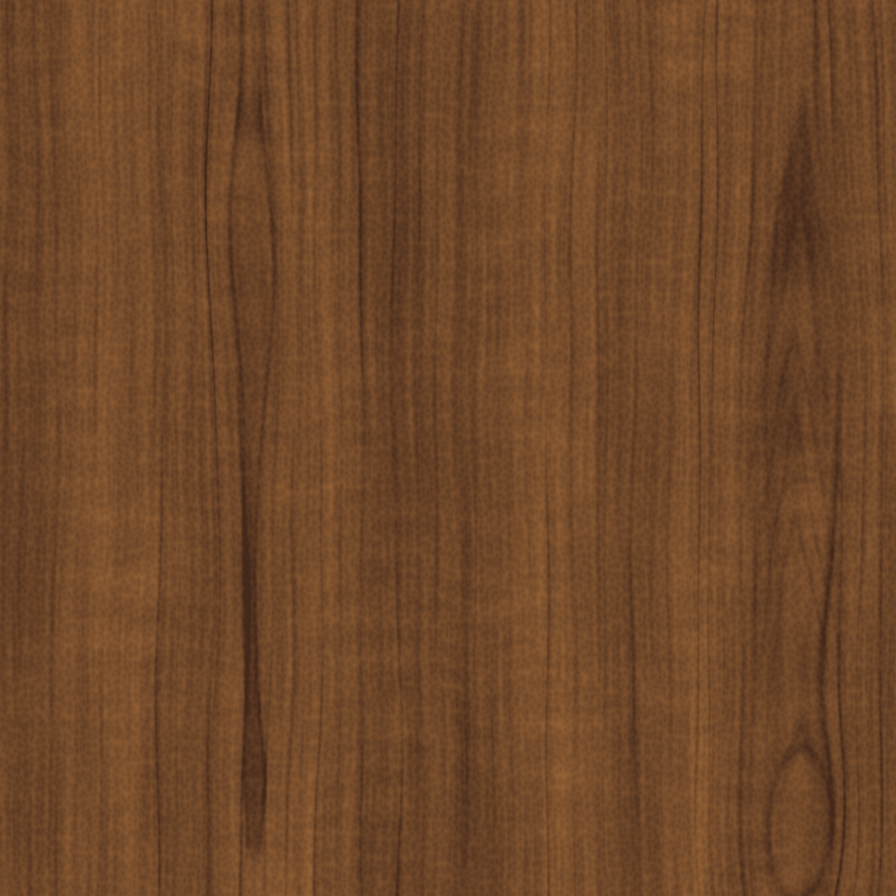
Give the GLSL for this texture, as a WebGL 1 fragment shader.

```glsl
precision highp float;
// Walnut-brown wood veneer: vertical grain, a slim lens, a pointed arch and an oval knot.
uniform vec2 u_resolution;

float hash(vec2 p) {
  vec3 q = fract(vec3(p.xyx) * 0.1031);
  q += dot(q, q.yzx + 33.33);
  return fract((q.x + q.y) * q.z);
}

// Cellular noise: distance to the nearest scattered point, centred near zero.
float cells(vec2 p) {
  vec2 id = floor(p), f = fract(p);
  float nearest = 2.0;
  for (int j = -1; j <= 1; j++) {
    for (int i = -1; i <= 1; i++) {
      vec2 o = vec2(float(i), float(j));
      vec2 jitter = vec2(hash(id + o), hash(id + o + 71.7));
      nearest = min(nearest, length(o + jitter - f));
    }
  }
  return nearest - 0.47;
}

float bump(float x, float centre, float radius) {
  float d = (x - centre) / radius;
  return exp(-d * d);
}

// Pushes the grain sideways around a feature.
float bend(float x, vec2 p, vec2 centre, vec2 radius, float amount) {
  return x - (p.x - centre.x) * amount * bump(p.x, centre.x, radius.x) * bump(p.y, centre.y, radius.y);
}

// Long dark growth lines, crisp on the left and soft on the right.
float growthLines(float x, float y) {
  float dark = 0.0;
  for (int i = 0; i < 46; i++) {
    float n = float(i);
    float a = hash(vec2(n, 3.1)), b = hash(vec2(n, 17.9));
    float d = x - (n + a) / 46.0 - 0.003 * sin(y * (4.0 + 5.0 * b) + a * 40.0);
    float fade = 0.65 + 0.35 * sin(y * (3.0 + 6.0 * a) + b * 40.0);
    float core = bump(d, 0.0, 0.0015 + 0.0018 * a);
    float shade = smoothstep(-0.002, 0.001, d) * exp(-max(d, 0.0) / 0.009);
    dark += (0.12 + 0.5 * b * b) * fade * (core + 0.3 * shade);
  }
  return dark;
}

// Slim lens on the left, with a dark heart in its lower half.
float lens(vec2 p) {
  float d = abs(p.x - 0.281 - 0.003 * sin(p.y * 13.0));
  float width = 0.007 + 0.017 * bump(p.y, 0.72, 0.16) + 0.005 * bump(p.y, 0.13, 0.05);
  float span = smoothstep(0.02, 0.07, p.y) * (1.0 - smoothstep(0.88, 0.95, p.y));
  float heart = 1.0 - smoothstep(0.35, 0.56, p.y) + bump(p.y, 0.87, 0.025);
  float fill = 1.0 - smoothstep(width - 0.003, width + 0.003, d);
  return span * (0.4 * bump(d, width, 0.0028) + fill * (0.1 + 0.42 * heart));
}

// Nested pointed arches on the right, above an oval knot.
float cathedral(vec2 p) {
  float d = p.x - 0.89 - 0.004 * sin(p.y * 9.0);
  float c = p.y + 6.5 * sqrt(d * d + 0.00003) + 0.012 * sin(p.y * 31.0 + p.x * 50.0);
  float inside = 1.0 - smoothstep(0.9, 0.96, c);
  float tip = inside * smoothstep(0.64, 0.74, p.y);
  float haze = inside * bump(p.y, 0.54, 0.09) * bump(d, 0.0, 0.045);
  float arches = pow(0.5 + 0.5 * sin(c * 48.0 + 1.5 * sin(c * 11.0)), 4.0);
  arches *= bump(d, 0.0, 0.055) * smoothstep(0.18, 0.3, p.y) * (1.0 - smoothstep(0.86, 0.96, c));
  float oval = length(vec2(d / 0.035, (p.y - 0.08) / 0.085));
  float cap = bump(p.y + 3.0 * abs(d), 0.19, 0.022) * bump(d, 0.0, 0.022);
  float rim = bump(oval, 1.0, 0.1) + 0.25 * bump(oval, 1.22, 0.16);
  return 0.5 * tip + 0.35 * haze + 0.25 * arches + 0.42 * rim + 0.35 * cap;
}

// Broad light and dark stripes running the full height.
float stripes(float x) {
  float light = bump(x, 0.12, 0.05) + bump(x, 0.34, 0.04) + 1.2 * bump(x, 0.62, 0.055) + bump(x, 0.785, 0.035);
  float dark = bump(x, 0.02, 0.05) + bump(x, 0.44, 0.05) + 1.2 * bump(x, 0.535, 0.035) + 0.5 * bump(x, 0.71, 0.03);
  return 0.2 * light - 0.17 * dark;
}

void main() {
  vec2 p = gl_FragCoord.xy / u_resolution;

  // Grain coordinate: gentle waves, bent around the figures.
  float x = p.x + 0.003 * sin(p.y * 6.0 + p.x * 8.0) + 0.0012 * sin(p.y * 21.0 + p.x * 17.0);
  x = bend(x, p, vec2(0.281, 0.7), vec2(0.045, 0.2), 0.6);
  x = bend(x, p, vec2(0.89, 0.08), vec2(0.07, 0.15), 0.7);
  x = bend(x, p, vec2(0.89, 0.55), vec2(0.08, 0.35), 0.6);

  // Fibres, pores and the pale ripple across the grain.
  float fibre = 0.36 * cells(vec2(x * 150.0, p.y * 5.0)) + 0.34 * cells(vec2(x * 64.0, p.y * 1.6) + 9.0);
  fibre += 0.2 * cells(vec2(x * 24.0, p.y * 0.9) + 61.0);
  float pores = 0.42 * cells(vec2(p.x * 170.0, p.y * 140.0) + 40.0);
  float patches = cells(vec2(p.x * 7.0, p.y * 4.0) + 23.0);
  float rippleY = p.y + 0.006 * sin(p.x * 25.0) + 0.003 * sin(p.x * 61.0);
  float ripple = cells(vec2(p.x * 11.0, rippleY * 42.0) + 5.0) * (0.22 + 0.4 * patches);

  float tone = 0.685 + stripes(x) + fibre + pores + ripple + 0.2 * patches;
  tone -= growthLines(x, p.y) + lens(p) + cathedral(p);

  vec3 umber = vec3(0.325, 0.2, 0.122);
  vec3 honey = vec3(0.525, 0.342, 0.19);
  gl_FragColor = vec4(mix(umber, honey, clamp(tone, -0.3, 1.25)), 1.0);
}
```
